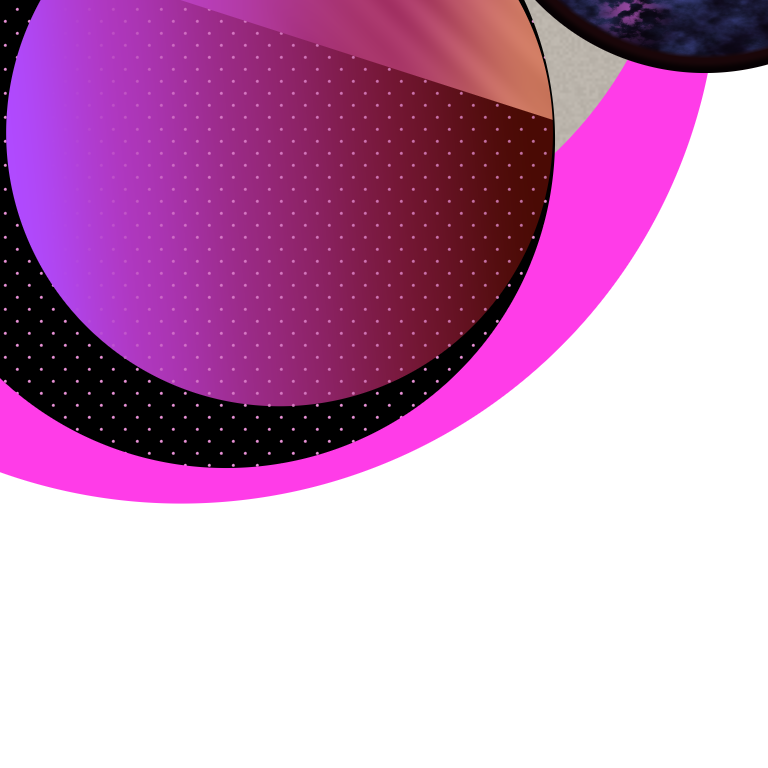
Reproduce this background procedurally as a WebGL 1 fragment shader.

```glsl
precision highp float;
// Overlapping discs hang from the top edge of a white page: a magenta disc,
// a dotted black shadow, a two-tone planet and a dark textured moon.
// Each disc is a smoothed distance function, painted from back to front.

uniform vec2 u_resolution;

#define MAGENTA vec3(1.0, 0.235, 0.91)
#define STONE vec3(0.73, 0.705, 0.67)
#define DOT_COLOR vec3(0.91, 0.57, 0.84)
#define DOT_PITCH 0.03125
#define DOT_RADIUS 0.0019
#define DOT_ANCHOR vec2(0.3663, 0.4566)
#define PLANET_CENTER vec2(0.364, 0.827)
#define PLANET_RADIUS 0.356
#define MOON_CENTER vec2(0.918, 1.2096)
#define MOON_RADIUS 0.3047
#define RIM_WIDTH 0.022

float hash(vec2 p) {
  vec3 q = fract(vec3(p.xyx) * 0.1031);
  q += dot(q, q.yzx + 33.33);
  return fract((q.x + q.y) * q.z);
}

float noise(vec2 p) {
  vec2 i = floor(p), f = fract(p);
  f = f * f * (3.0 - 2.0 * f);
  return mix(mix(hash(i), hash(i + vec2(1.0, 0.0)), f.x),
             mix(hash(i + vec2(0.0, 1.0)), hash(i + 1.0), f.x), f.y);
}

float fbm(vec2 p) {
  float sum = 0.0, weight = 0.5;
  for (int i = 0; i < 5; i++) {
    sum += weight * noise(p);
    p = mat2(1.6, 1.2, -1.2, 1.6) * p + 7.3;
    weight *= 0.5;
  }
  return sum;
}

// Coverage of a shape, given its signed distance and the pixel size
float cover(float dist, float px) {
  return clamp(0.5 - dist / px, 0.0, 1.0);
}

float disc(vec2 p, vec2 center, float radius, float px) {
  return cover(length(p - center) - radius, px);
}

// Staggered dots: a square lattice turned by 45 degrees
float dots(vec2 p, float px) {
  vec2 q = p - DOT_ANCHOR;
  q = vec2(q.x + q.y, q.x - q.y) / DOT_PITCH;
  float dist = length(fract(q + 0.5) - 0.5) * DOT_PITCH * 0.7071;
  return cover(dist - DOT_RADIUS, max(px, 0.0015));
}

// Shaded side: violet through plum and crimson to dark brown
vec3 shadedSide(vec2 p) {
  float t = p.x + 0.1 * (p.y - PLANET_CENTER.y);
  vec3 col = mix(vec3(0.69, 0.29, 1.0), vec3(0.69, 0.22, 0.76), smoothstep(0.0, 0.17, t));
  col = mix(col, vec3(0.58, 0.15, 0.46), smoothstep(0.12, 0.38, t));
  col = mix(col, vec3(0.46, 0.09, 0.21), smoothstep(0.32, 0.54, t));
  return mix(col, vec3(0.29, 0.04, 0.015), smoothstep(0.48, 0.70, t));
}

// Lit side: orchid through crimson to copper, with diagonal streaks
vec3 litSide(vec2 p) {
  vec3 col = mix(vec3(0.73, 0.25, 0.76), vec3(0.63, 0.18, 0.38), smoothstep(0.2, 0.52, p.x));
  col = mix(col, vec3(0.81, 0.48, 0.38), smoothstep(0.5, 0.71, p.x));
  float streak = noise(vec2((p.x + p.y) * 32.0, (p.x - p.y) * 2.0)) - 0.5;
  return col + 0.13 * streak * smoothstep(0.3, 0.6, p.x);
}

// Moon: a dark rim around a cloudy blue and violet surface
vec3 moon(vec2 p, float px) {
  float cloud = fbm(p * vec2(18.0, 30.0));
  float grain = fbm(p * vec2(70.0, 110.0) + 4.0);
  vec3 surface = mix(vec3(0.05, 0.03, 0.09), vec3(0.16, 0.18, 0.36), smoothstep(0.3, 0.7, cloud));
  surface *= 0.45 + 1.1 * grain;
  vec2 q = p - vec2(0.82, 0.99);
  float wisp = exp(-dot(q, q) * 900.0) * smoothstep(0.38, 0.62, grain);
  surface = mix(surface, vec3(0.58, 0.28, 0.62), wisp);
  float edge = length(p - MOON_CENTER) - MOON_RADIUS;
  vec3 rim = mix(vec3(0.10, 0.025, 0.035), vec3(0.025, 0.005, 0.01), smoothstep(-0.015, -0.004, edge));
  return mix(rim, surface, cover(edge + RIM_WIDTH, max(px, 0.006)));
}

void main() {
  float px = 1.0 / u_resolution.y;
  vec2 p = gl_FragCoord.xy * px;
  float dotMask = dots(p, px);

  // Backdrop discs
  vec3 col = vec3(1.0);
  col = mix(col, MAGENTA, disc(p, vec2(0.2357, 1.0443), 0.70, px));
  vec3 stone = STONE + 0.05 * (noise(p * 260.0) - 0.5);
  col = mix(col, stone, disc(p, vec2(0.3529, 1.1862), 0.534, px));
  vec3 shadow = mix(vec3(0.0), DOT_COLOR, dotMask);
  col = mix(col, shadow, disc(p, vec2(0.2943, 0.819), 0.4284, px));

  // Planet, divided by a slanted line
  float dotFade = 0.75 * smoothstep(0.05, 0.3, p.x);
  vec3 planet = mix(shadedSide(p), DOT_COLOR, dotMask * dotFade);
  float divide = dot(p - vec2(0.72, 0.8438), vec2(0.3065, 0.952));
  planet = mix(planet, litSide(p), cover(-divide, px));
  col = mix(col, planet, disc(p, PLANET_CENTER, PLANET_RADIUS, px));

  // Moon in front
  col = mix(col, moon(p, px), disc(p, MOON_CENTER, MOON_RADIUS, px));
  gl_FragColor = vec4(col, 1.0);
}
```
